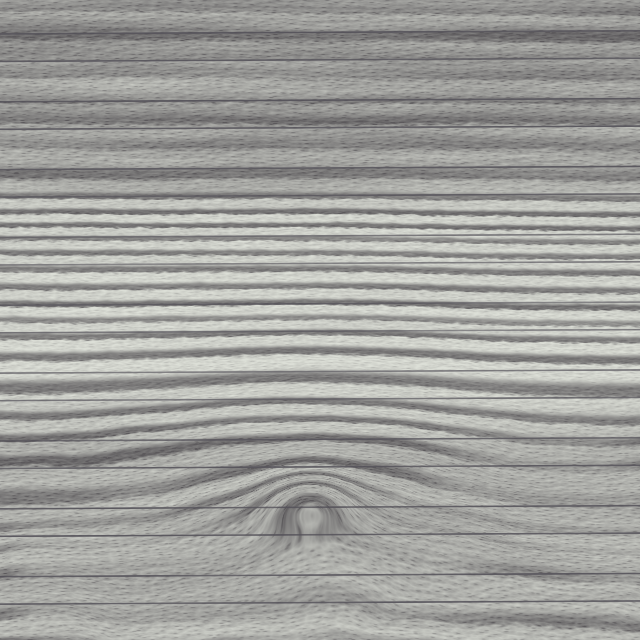
Write a Shadertoy shader that draws this texture.

```glsl
#define JOINT_PERIOD 0.106
#define JOINT_OFFSET 0.056
#define JOINT_GAP 0.043
#define JOINT_WIDTH 0.0022
#define JOINT_TILT 0.005
#define KNOT vec2(0.485, 0.22)
#define RING_RATE 22.0
#define RING_CROWDING 2.6
#define FLECK_SCALE vec2(42.0, 190.0)
#define DARK_WOOD vec3(0.36, 0.35, 0.36)
#define LIGHT_WOOD vec3(0.84, 0.85, 0.82)
#define JOINT_COLOR vec3(0.33, 0.32, 0.35)

vec2 hash2(vec2 p) {
    vec3 h = fract(p.xyx * vec3(0.1031, 0.1030, 0.0973));
    h += dot(h, h.yzx + 33.33);
    return fract((h.xx + h.yz) * h.zy);
}

// Cellular noise: distance to the nearest scattered point
float cells(vec2 p) {
    vec2 id = floor(p), f = p - id;
    float nearest = 2.0;
    for (int y = -1; y <= 1; y++)
    for (int x = -1; x <= 1; x++) {
        vec2 o = vec2(x, y);
        vec2 d = o + hash2(id + o + 50.0) - f;
        nearest = min(nearest, dot(d, d));
    }
    return sqrt(nearest);
}

// Layered, rotated sines, roughly -1 to 1
float waves(vec2 p) {
    float sum = 0.0, amp = 0.5;
    for (int i = 0; i < 4; i++) {
        p = mat2(0.8, 0.6, -0.6, 0.8) * p * 1.6 + 1.7;
        sum += amp * sin(p.x + 1.5 * sin(p.y));
        amp *= 0.6;
    }
    return sum;
}

float bump(vec2 p, vec2 radius) {
    p /= radius;
    return exp(-dot(p, p));
}

// Depth across the grain, bent around the knot
float grainDepth(vec2 p, float low) {
    vec2 k = p - KNOT;
    float depth = 1.0 - p.y - 0.006 * p.x;
    depth += 0.07 * bump(k, vec2(0.26, 0.16));
    depth += 0.065 * bump(k, vec2(0.075, 0.05));
    depth += 0.003 * waves(p * vec2(3.0, 5.0));
    return depth + 0.012 * low * waves(p * vec2(5.0, 7.0) + 4.0);
}

// Straight thin line repeating up the canvas
float joint(float y, float px) {
    float d = abs(fract(y / JOINT_PERIOD + 0.5) - 0.5) * JOINT_PERIOD;
    return 1.0 - smoothstep(0.5 * JOINT_WIDTH - 0.5 * px, 0.5 * JOINT_WIDTH + 0.7 * px, d);
}

void mainImage(out vec4 fragColor, in vec2 fragCoord) {
    vec2 p = fragCoord / iResolution.y;
    float px = 1.0 / iResolution.y;

    // Zones: soft bands above, crisp rings between, knotted wood below
    float low = 1.0 - smoothstep(0.24, 0.44, p.y);
    float high = smoothstep(0.66, 0.75, p.y);
    float mid = 1.0 - max(low, high);

    // Short fibres that follow the grain, lit from above
    float depth = grainDepth(p, low);
    vec2 fibre = vec2(p.x, depth) * FLECK_SCALE;
    float fleck = cells(fibre);
    float relief = fleck - cells(fibre + vec2(0.15, 0.45));
    float fine = cells(fibre * vec2(2.3, 1.9) + 9.0);
    float streak = waves(vec2(p.x * 3.0, depth * 60.0));

    // Growth rings, crowded in the middle zone
    float s = depth + 0.003 * (fleck - 0.5) + 0.0015 * (fine - 0.5);
    float rings = RING_RATE * s + RING_CROWDING * tanh(9.0 * (s - 0.40)) + 0.2 * sin(37.0 * s);
    float f = fract(rings);
    float strength = mix(0.7, 1.0, hash2(vec2(floor(rings), 7.0)).x);
    float crisp = smoothstep(0.38, 0.66, f) * (1.0 - smoothstep(0.80, 0.96, f));
    float soft = smoothstep(0.05, 0.75, f) * (1.0 - smoothstep(0.80, 0.98, f));
    float patchy = smoothstep(-0.5, 0.5, waves(p * vec2(4.0, 6.0) + 2.0));
    float ring = mid * 0.74 * crisp
               + low * mix(0.18, 0.6, patchy) * crisp
               + high * 0.34 * mix(soft, crisp, 0.35);

    // Wood tone
    float tone = 0.94 * mid + 0.70 * low + 0.62 * high - strength * ring;
    tone += (0.04 + 0.07 * high + 0.04 * low) * streak;
    tone += mix(0.20, 0.13, mid) * relief + 0.16 * (fine - 0.45);
    tone -= 0.16 * (1.0 - smoothstep(0.05, 0.22, fleck)) * (1.0 - 0.5 * mid);

    // Strips between joints, the narrow ones darker
    float y = p.y - JOINT_TILT * p.x - JOINT_OFFSET;
    float strip = fract(y / JOINT_PERIOD) * JOINT_PERIOD;
    tone -= (0.10 * high + 0.04 * low) * smoothstep(-px, px, JOINT_GAP - strip) * step(0.0, strip);
    tone += 0.06 * (hash2(vec2(floor(y / JOINT_PERIOD), 3.0)).y - 0.5);

    vec3 color = mix(DARK_WOOD, LIGHT_WOOD, clamp(tone, 0.0, 1.05));
    float line = max(joint(y, px), joint(y - JOINT_GAP, px));
    color = mix(color, JOINT_COLOR, line * (0.85 - 0.2 * mid + 0.1 * streak));
    fragColor = vec4(color, 1.0);
}
```
